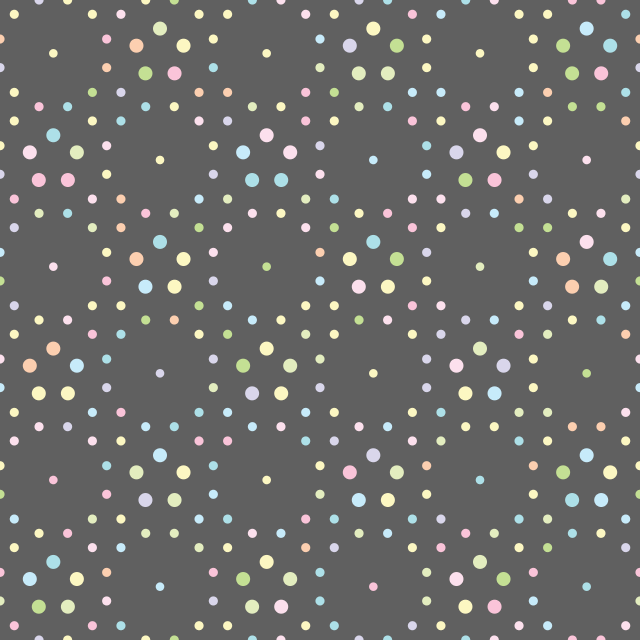
This pattern is drawn by a Shadertoy shader. Its source:

```glsl
// Pastel dots on charcoal: rings of twelve around alternating single dots and pentagons.

const float CELLS = 6.0;                // cells across and down (even, so the checker tiles)
const float TAU = 6.2831853;

// Lengths in cell units
const float RING_RADIUS = 0.51764;      // 0.5 / cos(15 deg): side dots lie on the cell edges
const float PENTAGON_RADIUS = 0.232;
const float RING_DOT = 0.0425;
const float PENTAGON_DOT = 0.0655;
const float CENTRE_DOT = 0.0400;

const float ID_STEPS = 32.0;            // position steps per cell used to identify a dot
const float YELLOW_EXTRA = 1.5;         // additional share of the first pastel
const float PEACH_SHARE = 0.6;          // share of the last pastel
const uint SEED = 17u;

const vec3 CHARCOAL = vec3(0.376);
const vec3 PASTELS[9] = vec3[9](
    vec3(0.99, 0.97, 0.76),  // yellow
    vec3(0.68, 0.88, 0.91),  // aqua
    vec3(0.78, 0.92, 0.98),  // sky
    vec3(0.98, 0.77, 0.85),  // pink
    vec3(0.99, 0.88, 0.93),  // blush
    vec3(0.85, 0.84, 0.92),  // lavender
    vec3(0.77, 0.88, 0.58),  // lime
    vec3(0.89, 0.93, 0.75),  // pale green
    vec3(0.99, 0.81, 0.69)   // peach
);

// Integer hash to [0, 1)
float hash(uvec2 p) {
    uint h = p.x * 1664525u + p.y * 1013904223u + SEED * 747796405u;
    h = (h ^ (h >> 16)) * 2246822519u;
    h = (h ^ (h >> 13)) * 3266489917u;
    h ^= h >> 16;
    return float(h >> 8) / 16777216.0;
}

// Colour from the wrapped position, so dots shared by two cells agree
vec3 pastelAt(vec2 centre) {
    vec2 id = mod(round(centre * ID_STEPS), CELLS * ID_STEPS);
    float pick = hash(uvec2(id)) * (8.0 + YELLOW_EXTRA + PEACH_SHARE) - YELLOW_EXTRA;
    return PASTELS[clamp(int(floor(pick)), 0, 8)];
}

void drawDot(inout vec3 colour, vec2 p, vec2 centre, float radius, float pixel) {
    float edge = length(p - centre) - radius;
    float cover = clamp(0.5 - edge / pixel, 0.0, 1.0);
    colour = mix(colour, pastelAt(centre), cover);
}

vec2 polar(float radius, float angle) {
    return radius * vec2(cos(angle), sin(angle));
}

void mainImage(out vec4 fragColor, in vec2 fragCoord) {
    vec2 p = fragCoord / iResolution.xy * CELLS;
    float pixel = CELLS / min(iResolution.x, iResolution.y);
    vec2 cell = floor(p);
    vec2 middle = cell + 0.5;
    vec3 colour = CHARCOAL;

    // Ring of twelve, its side dots shared with the neighbouring cells
    for (int i = 0; i < 12; i++) {
        float angle = TAU * (float(i) + 0.5) / 12.0;
        drawDot(colour, p, middle + polar(RING_RADIUS, angle), RING_DOT, pixel);
    }

    // Checkerboard of pentagons and single dots
    if (mod(cell.x + cell.y, 2.0) < 0.5) {
        for (int i = 0; i < 5; i++) {
            float angle = TAU * (0.25 + float(i) / 5.0);
            drawDot(colour, p, middle + polar(PENTAGON_RADIUS, angle), PENTAGON_DOT, pixel);
        }
    } else {
        drawDot(colour, p, middle, CENTRE_DOT, pixel);
    }

    fragColor = vec4(colour, 1.0);
}
```
